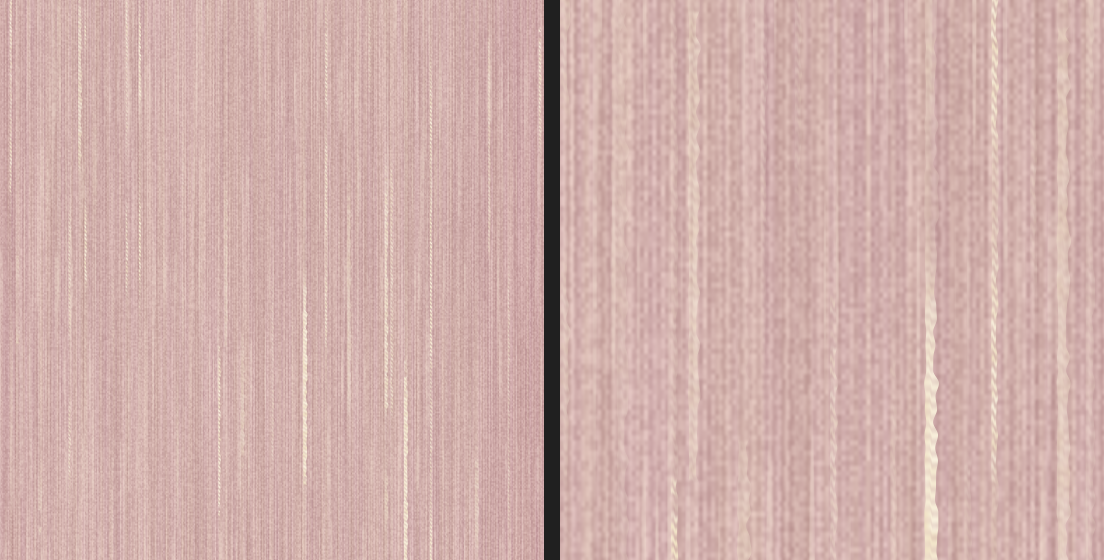
Left: the whole. Right: its middle third, enlarged.
Reproduce this texture procedurally as a WebGL 1 fragment shader.

```glsl
precision highp float;

uniform vec2 u_resolution;

float hash(vec2 p) {
    vec3 q = fract(p.xyx * vec3(0.1031, 0.1030, 0.0973));
    q += dot(q, q.yzx + 33.33);
    return fract((q.x + q.y) * q.z);
}

float noise(vec2 p) {
    vec2 cell = floor(p);
    vec2 f = fract(p);
    f = f * f * (3.0 - 2.0 * f);
    float low = mix(hash(cell), hash(cell + vec2(1.0, 0.0)), f.x);
    float high = mix(hash(cell + vec2(0.0, 1.0)), hash(cell + 1.0), f.x);
    return mix(low, high, f.y);
}

// Pink ground: long vertical yarns, ribs and a fine cross weave
vec3 fabric(vec2 p) {
    float yarn = noise(p * vec2(390.0, 3.5)) - 0.5;
    float band = noise(p * vec2(75.0, 1.5) + 40.0) - 0.5;
    float broad = noise(p * vec2(9.0, 2.0) + 80.0) - 0.5;
    float rib = cos(6.2832 * 205.0 * p.x + 2.0 * band);
    float weave = noise(p * vec2(400.0, 330.0) + 7.0) - 0.5;
    float tone = 0.085 * yarn + 0.03 * band + 0.018 * broad + 0.02 * rib + 0.085 * weave;
    float warmth = noise(p * vec2(280.0, 3.0) + 120.0) - 0.5;
    return vec3(0.822, 0.688, 0.673) + tone * vec3(0.9, 1.1, 1.0)
        + warmth * vec3(0.0, 0.012, -0.022);
}

// Coverage of one broken, stitched metallic thread
float goldThread(vec2 p, float id, float x, float pixel) {
    float rank = hash(vec2(id, 3.0));
    float thick = pow(hash(vec2(id, 11.0)), 3.0);
    float center = hash(vec2(id, 17.0));
    float span = mix(0.15, 0.65, hash(vec2(id, 23.0))) * (1.0 - 0.6 * thick);

    float ragged = noise(vec2(p.y * 130.0, id * 7.0)) - 0.5;
    float halfWidth = mix(0.0017, 0.0036, thick) + 0.0022 * ragged * (0.3 + thick);
    float side = p.x - x - 0.0012 * ragged;
    float line = clamp((halfWidth - abs(side)) / pixel + 0.5, 0.0, 1.0);

    float reach = 1.0 - smoothstep(span * 0.75, span, abs(p.y - center) + 0.08 * ragged);
    float wear = smoothstep(0.1, 0.5, noise(vec2(p.y * 9.0, id * 5.0 + 60.0)));
    float stitch = 0.5 + 0.5 * sin(6.2832 * 140.0 * p.y + clamp(side / pixel, -1.0, 1.0) * 1.4);
    float body = mix(0.3 + 0.7 * stitch, 0.8 + 0.2 * stitch, thick);
    float strength = mix(0.22, 1.0, smoothstep(0.2, 0.85, rank));
    return line * body * strength * mix(0.2, 1.0, reach * wear);
}

void main() {
    vec2 p = gl_FragCoord.xy / u_resolution.y;
    vec2 uv = gl_FragCoord.xy / u_resolution;
    float pixel = 1.0 / u_resolution.y;
    float aspect = u_resolution.x / u_resolution.y;

    vec3 color = fabric(p);

    // Thin pale flecks running along the yarns
    float fleck = smoothstep(0.68, 0.92, noise(p * vec2(270.0, 6.0) + 200.0));
    fleck *= 0.3 + 0.9 * noise(p * vec2(200.0, 210.0) + 31.0);
    color = mix(color, vec3(0.93, 0.85, 0.8), 0.5 * fleck);

    // Scattered gold threads
    float gold = 0.0;
    for (int i = 0; i < 46; i++) {
        float id = float(i) + 1.0;
        float x = aspect * (id - 1.0 + hash(vec2(id, 31.0))) / 46.0;
        gold = max(gold, goldThread(p, id, x, pixel));
    }
    vec3 cream = mix(vec3(0.94, 0.88, 0.76), vec3(0.98, 0.95, 0.88), noise(p * 150.0));
    color = mix(color, cream, gold);

    // Rosier shade toward the sides
    float edge = smoothstep(0.82, 1.0, uv.x) + 0.6 * (1.0 - smoothstep(0.0, 0.1, uv.x));
    color -= edge * vec3(0.018, 0.036, 0.022);

    gl_FragColor = vec4(clamp(color, 0.0, 1.0), 1.0);
}
```
